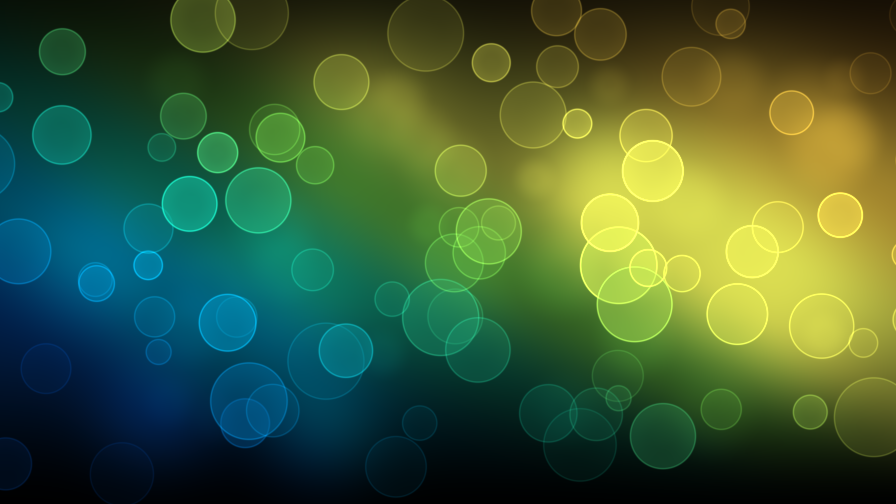
Give the GLSL for this background, as a WebGL 1 fragment shader.

```glsl
precision highp float;
// Glowing bokeh: a diagonal blue-to-amber colour sweep is lit by a soft
// horizontal band and broad glows, then covered with blurred spots and
// translucent, thin-rimmed discs scattered on a jittered grid.

uniform vec2 u_resolution;

const float SPOTS = 28.0;
const float DISCS = 84.0;
const vec2 DISC_GRID = vec2(12.0, 7.0);

float hash(float n) {
  return fract(sin(n * 127.1) * 43758.5453);
}

vec2 hash2(float n) {
  return vec2(hash(n), hash(n + 0.37));
}

// Colour sweep; uv runs from 0 to 1 on both axes
vec3 sweepColor(vec2 uv) {
  const vec3 blue = vec3(0.01, 0.30, 0.70);
  const vec3 cyan = vec3(0.00, 0.62, 0.82);
  const vec3 teal = vec3(0.08, 0.72, 0.58);
  const vec3 green = vec3(0.42, 0.78, 0.28);
  const vec3 yellow = vec3(0.97, 0.98, 0.36);
  const vec3 amber = vec3(0.90, 0.74, 0.25);
  const vec3 brown = vec3(0.56, 0.39, 0.12);
  float t = uv.x + 0.9 * uv.y;
  vec3 c = mix(blue, cyan, smoothstep(0.30, 0.56, t));
  c = mix(c, teal, smoothstep(0.56, 0.78, t));
  c = mix(c, green, smoothstep(0.76, 0.98, t));
  c = mix(c, yellow, smoothstep(0.96, 1.20, t));
  c = mix(c, amber, smoothstep(1.30, 1.55, t));
  return mix(c, brown, smoothstep(1.55, 1.88, t));
}

// Bright middle band fading to dark at the top and bottom
float bandLight(vec2 uv) {
  float rise = smoothstep(-0.02, 0.53, uv.y);
  float fall = 1.0 - 0.90 * smoothstep(0.52, 1.08, uv.y);
  return rise * fall * mix(0.46, 0.86, smoothstep(0.50, 0.95, uv.x));
}

float glow(vec2 p, vec2 center, float radius) {
  vec2 d = (p - center) / radius;
  return exp(-dot(d, d));
}

// Large lights, placed in units of the canvas height
float broadLights(vec2 p) {
  float light = 0.55 * glow(p, vec2(1.43, 0.53), 0.23);
  light += 0.65 * glow(p, vec2(1.20, 0.62), 0.11);
  light += 0.35 * glow(p, vec2(1.57, 0.40), 0.15);
  light += 0.32 * glow(p, vec2(0.92, 0.48), 0.13);
  light += 0.30 * glow(p, vec2(0.70, 0.72), 0.17);
  light += 0.36 * glow(p, vec2(0.20, 0.48), 0.15);
  light += 0.36 * glow(p, vec2(0.58, 0.42), 0.16);
  light += 0.30 * glow(p, vec2(0.31, 0.20), 0.12);
  light += 0.22 * glow(p, vec2(0.63, 0.15), 0.12);
  return light;
}

// Blurred out-of-focus spots
float softSpots(vec2 p, float aspect) {
  float light = 0.0;
  for (float i = 0.0; i < SPOTS; i++) {
    vec2 uv = mix(vec2(0.03, 0.15), vec2(0.97, 0.85), hash2(i + 3.1));
    float radius = mix(0.04, 0.10, hash(i + 9.7));
    float d = length(p - uv * vec2(aspect, 1.0));
    float spot = 1.0 - smoothstep(radius * 0.3, radius * 1.3, d);
    light += spot * 0.28 * bandLight(uv);
  }
  return light;
}

// Translucent disc with a thin luminous rim
vec3 addDisc(vec3 base, float d, float radius, vec3 tint, float alpha, float px) {
  float inside = 1.0 - smoothstep(-px, px, d - radius);
  float edge = smoothstep(0.3, 1.0, d / radius);
  float rim = 1.0 - smoothstep(0.0, 0.0016 + 0.6 * px, abs(d - radius + 0.002));
  vec3 c = mix(base, tint, inside * alpha * mix(0.85, 1.0, edge));
  return c + tint * rim * (0.10 + 0.40 * alpha);
}

vec3 scatterDiscs(vec3 color, vec2 p, float aspect, float px) {
  for (float i = 0.0; i < DISCS; i++) {
    vec2 cell = vec2(mod(i, DISC_GRID.x), floor(i / DISC_GRID.x));
    vec2 jitter = (hash2(i + 21.3) - 0.5) * 1.7;
    vec2 uv = (cell + 0.5 + jitter) / DISC_GRID;
    uv.y = mix(0.09, 0.95, uv.y);
    float radius = mix(0.026, 0.080, hash(i + 51.9));
    float h = hash(i + 77.3);
    float lit = mix(0.40, 1.0, exp(-pow((uv.y - 0.58) / 0.33, 2.0)));
    float alpha = mix(0.16, 0.72, h * h) * lit;
    vec3 tint = sweepColor(uv) * mix(0.65, 1.04, lit);
    float d = length(p - uv * vec2(aspect, 1.0));
    color = addDisc(color, d, radius, tint, alpha, px);
  }
  return color;
}

void main() {
  vec2 uv = gl_FragCoord.xy / u_resolution;
  float aspect = u_resolution.x / u_resolution.y;
  vec2 p = uv * vec2(aspect, 1.0);
  float px = 1.0 / u_resolution.y;

  // Soft shoulder keeps the brightest lights from clipping
  float light = bandLight(uv) + broadLights(p) + softSpots(p, aspect);
  vec3 color = sweepColor(uv) * 1.05 * (1.0 - exp(-1.25 * light));
  color = scatterDiscs(color, p, aspect, px);
  gl_FragColor = vec4(clamp(color, 0.0, 1.0), 1.0);
}
```
